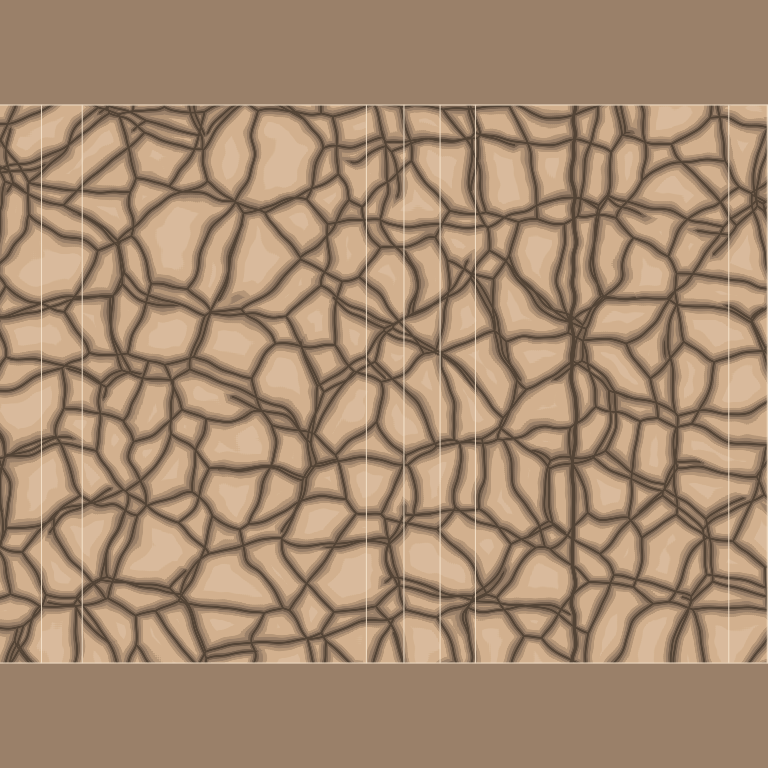
Give the GLSL for this texture, as a Shadertoy shader.

```glsl
// Crazed tan leather: a band of crossing, bent cracks between two plain margins.
// Two warped Voronoi nets and a fading twin give one crack distance, shaded in
// stepped brown halos; a dark upright seam and fine pale rules lie on top.

#define BAND_EDGE 0.1367          // height of each plain margin
#define NET_A vec2(7.8, 9.8)      // cells per canvas, wide net
#define NET_B vec2(12.0, 9.4)     // cells per canvas, tall net
#define JITTER 0.8                // unevenness of the cells
#define BEND 0.038                // size of the slow bends
#define CURL 0.018                // size of the tighter curves
#define KINK 0.0045               // size of the small kinks
#define TWIN_SHIFT 0.032          // drift of the twin strands
#define HALO_WOBBLE 0.4           // unevenness of the halos
#define SEAM_X 0.7465             // place of the dark seam
#define RULE_WIDTH 0.0014         // thickness of the pale rules
#define RULE_STRENGTH 0.85

const vec3 CRACK  = vec3(0.325, 0.265, 0.21);
const vec3 SHADOW = vec3(0.465, 0.385, 0.315);
const vec3 MARGIN = vec3(0.605, 0.502, 0.412);
const vec3 HALO   = vec3(0.71, 0.59, 0.47);
const vec3 HIDE   = vec3(0.825, 0.692, 0.555);
const vec3 SHEEN  = vec3(0.85, 0.73, 0.61);
const vec3 RULE   = vec3(0.97, 0.90, 0.81);

vec2 hash2(vec2 p) {
    vec3 q = fract(p.xyx * vec3(0.1031, 0.1030, 0.0973));
    q += dot(q, q.yzx + 33.33);
    return fract((q.xx + q.yz) * q.zy);
}

vec2 gradientAt(vec2 cell) {
    float angle = 6.2832 * hash2(cell + 71.0).x;
    return vec2(cos(angle), sin(angle));
}

// Gradient noise, about -0.7 to 0.7
float noise(vec2 p) {
    vec2 i = floor(p), f = fract(p);
    vec2 u = f * f * f * (f * (f * 6.0 - 15.0) + 10.0);
    vec2 e = vec2(1.0, 0.0);
    float low  = mix(dot(gradientAt(i), f), dot(gradientAt(i + e), f - e), u.x);
    float high = mix(dot(gradientAt(i + e.yx), f - e.yx),
                     dot(gradientAt(i + 1.0), f - 1.0), u.x);
    return mix(low, high, u.y);
}

vec2 noise2(vec2 p) {
    return vec2(noise(p), noise(p + vec2(37.2, 91.7)));
}

vec2 warp(vec2 p, float seed) {
    return p + BEND * noise2(p * 6.0 + seed) + CURL * noise2(p * 13.0 + seed)
             + KINK * noise2(p * 31.0 + seed);
}

vec2 cellPoint(vec2 cell) {
    return 0.5 + JITTER * (hash2(cell) - 0.5);
}

// Distance to the nearest Voronoi border; the warp's stretch is divided out
float netDistance(vec2 p, vec2 grid, float seed) {
    vec2 alongX = dFdx(p) * iResolution.x, alongY = dFdy(p) * iResolution.y;
    vec2 cell = floor(p * grid), f = fract(p * grid);
    vec2 home = vec2(0.0), toHome = vec2(0.0);
    float nearest = 1e3;
    for (int y = -1; y <= 1; y++)
    for (int x = -1; x <= 1; x++) {
        vec2 o = vec2(x, y);
        vec2 r = (o + cellPoint(cell + o + seed) - f) / grid;
        if (dot(r, r) < nearest) {
            nearest = dot(r, r);
            home = o;
            toHome = r;
        }
    }
    float border = 1.0;
    for (int y = -2; y <= 2; y++)
    for (int x = -2; x <= 2; x++) {
        if (x == 0 && y == 0) continue;
        vec2 o = home + vec2(x, y);
        vec2 r = (o + cellPoint(cell + o + seed) - f) / grid;
        vec2 n = normalize(r - toHome);
        float stretch = length(vec2(dot(n, alongX), dot(n, alongY)));
        border = min(border, dot(0.5 * (r + toHome), n) / max(stretch, 0.3));
    }
    return border;
}

float rule(float d, float px) {
    return 1.0 - smoothstep(0.0, max(RULE_WIDTH, px), abs(d));
}

void mainImage(out vec4 fragColor, in vec2 fragCoord) {
    vec2 uv = fragCoord / iResolution.xy;
    float px = 1.0 / min(iResolution.x, iResolution.y);

    // Cracks: both nets, twin strands that come and go, and the ragged seam
    vec2 bent = warp(uv, 3.0);
    float d = netDistance(bent, NET_A, 11.0);
    d = min(d, netDistance(warp(uv, 48.0), NET_B, 57.0));
    float twin = netDistance(bent + TWIN_SHIFT * noise2(uv * 7.0 + 80.0), NET_A, 11.0);
    d = min(d, twin + 0.12 * max(0.0, noise(uv * 6.0 + 19.0)));
    float seam = abs(uv.x - SEAM_X + 0.007 * noise(vec2(3.5, uv.y * 36.0)));
    d = min(d, max(seam - 0.001, 0.0));

    // Stepped tones from crack to cell centre
    float halo = d * (1.0 + HALO_WOBBLE * noise(uv * 26.0) + 0.2 * noise(uv * 60.0));
    float soft = 0.4 * px;
    vec3 col = mix(CRACK, SHADOW, smoothstep(-soft, soft, d - 0.0012));
    col = mix(col, MARGIN, smoothstep(-soft, soft, halo - 0.0032));
    col = mix(col, HALO, smoothstep(-soft, soft, halo - 0.0064));
    col = mix(col, HIDE, smoothstep(-soft, soft, halo - 0.0096));
    col = mix(col, SHEEN, smoothstep(-2.0 * soft, 2.0 * soft, halo - 0.0205));

    // Pale upright rules, then the band with its pale edges
    float rules[8] = float[8](0.054, 0.107, 0.477, 0.526, 0.573, 0.619, 0.949, 0.999);
    float pale = 0.0;
    for (int i = 0; i < 8; i++) pale = max(pale, rule(uv.x - rules[i], px));
    float inside = min(uv.y, 1.0 - uv.y) - BAND_EDGE;
    col = mix(col, RULE, RULE_STRENGTH * pale);
    col = mix(MARGIN, col, smoothstep(-px, px, inside));
    col = mix(col, RULE, RULE_STRENGTH * rule(inside, px));
    fragColor = vec4(col, 1.0);
}
```
